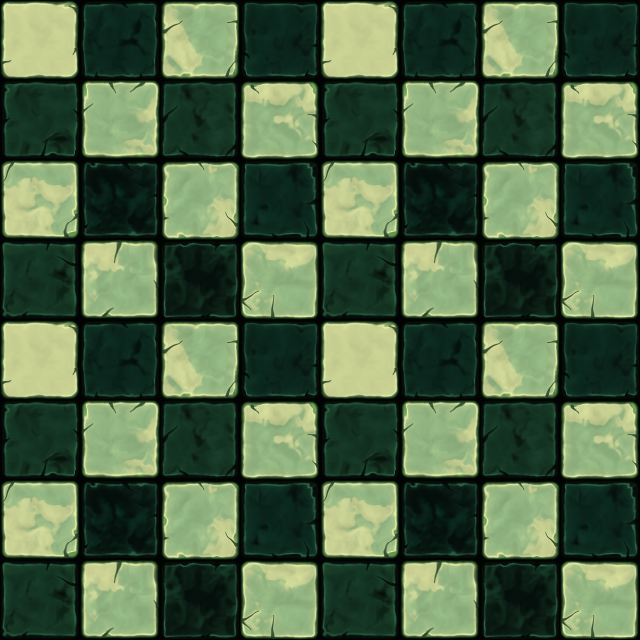
This texture is drawn by a three.js fragment shader. Its source:

```glsl
// Worn checkerboard of pale jade and dark green stone tiles in black joints.
// Each tile is a rounded box with a rough face, lit edge, cracks and marbling;
// a block of tiles repeats, and all noise wraps on that block.
#define TILES 8.0
#define BLOCK 4.0
#define BODY_HALF 0.482
#define FACE_HALF 0.442
#define ROUGHNESS 0.06
#define LINE_WIDTH 0.012
#define SOFT 0.012
#define CREAM_TILE vec2(0.0, 3.0)
#define MINT vec3(0.56, 0.70, 0.50)
#define CREAM vec3(0.78, 0.81, 0.57)
#define TEAL vec3(0.04, 0.15, 0.115)
#define MOSS vec3(0.09, 0.22, 0.14)

varying vec2 vUv;

vec2 hash2(vec2 p) {
  vec3 q = fract((p.xyx + 7.3) * vec3(0.1031, 0.1030, 0.0973));
  q += dot(q, q.yzx + 33.33);
  return fract((q.xx + q.yz) * q.zy);
}

float corner(vec2 cell, vec2 f, vec2 o, float period) {
  return dot(hash2(mod(cell + o, period)) * 2.0 - 1.0, f - o);
}

// Gradient noise on a wrapping lattice
float noise(vec2 p, float period) {
  vec2 c = floor(p), f = fract(p);
  vec2 u = f * f * f * (f * (f * 6.0 - 15.0) + 10.0);
  return mix(
    mix(corner(c, f, vec2(0.0), period), corner(c, f, vec2(1.0, 0.0), period), u.x),
    mix(corner(c, f, vec2(0.0, 1.0), period), corner(c, f, vec2(1.0), period), u.x), u.y);
}

float fbm(vec2 p, float freq) {
  float sum = 0.0, amp = 0.6;
  for (int i = 0; i < 3; i++) {
    sum += amp * noise(p * freq, BLOCK * freq);
    freq *= 2.0;
    amp *= 0.5;
  }
  return sum;
}

float roundBox(vec2 q, float halfSize, float radius) {
  vec2 d = abs(q) - halfSize + radius;
  return length(max(d, 0.0)) + min(max(d.x, d.y), 0.0) - radius;
}

// Distance to tapering cracks that start on the tile's sides
float crackDistance(vec2 q, vec2 id) {
  float dist = 1.0;
  for (int i = 0; i < 3; i++) {
    vec2 place = hash2(id * 5.0 + float(i) * 11.0 + 1.0);
    vec2 shape = hash2(id * 7.0 + float(i) * 13.0 + 2.0);
    float a = floor(place.x * 4.0) * 1.570796;
    vec2 s = mat2(cos(a), sin(a), -sin(a), cos(a)) * q;
    s -= vec2(place.y * 0.8 - 0.4, -0.46);
    vec2 dir = normalize(vec2(shape.x * 2.0 - 1.0, 0.8));
    float len = mix(0.06, 0.28, shape.y * shape.y);
    float t = clamp(dot(s, dir) / len, 0.0, 1.0);
    dist = min(dist, length(s - dir * len * t) - 0.02 * (1.0 - t) * (1.0 - t));
  }
  return dist;
}

void main() {
  vec2 p = vUv * TILES;
  vec2 id = mod(floor(p), BLOCK);
  vec2 rnd = hash2(id + 3.0);
  vec2 q = fract(p) - 0.5 - (rnd - 0.5) * 0.018;
  float pale = mod(id.x + id.y, 2.0);
  vec2 warp = vec2(fbm(p, 3.0), fbm(p + 1.7, 3.0));
  float mottle = fbm(p + 0.3 * warp, 5.0);

  // Tile shapes, negative inside
  float body = roundBox(q + 0.02 * warp, BODY_HALF, 0.085);
  float face = roundBox(q + ROUGHNESS * warp, FACE_HALF, mix(0.025, 0.055, pale));
  face += 0.035 * smoothstep(0.22, 0.48, noise(p * 5.0, BLOCK * 5.0));
  float gap = crackDistance(q + 0.12 * warp, id);
  face = max(face, -gap - 0.012);
  float crack = 1.0 - smoothstep(-0.004, 0.014, gap);
  float inner = exp(min(face, 0.0) * 22.0);
  float line = exp(-face * face / (LINE_WIDTH * LINE_WIDTH));

  // Pale stone: cream clouds drifting over mint from one side
  float plain = 1.0 - step(0.5, distance(id, CREAM_TILE));
  float bias = 0.22 * step(id.x, 0.5) + 0.08 * step(2.5, id.x) - 0.14 + plain;
  float side = 6.2832 * rnd.x;
  float cloud = fbm(p + 0.5 * warp, 2.0) + 0.45 * dot(q, vec2(cos(side), sin(side)));
  float cream = 0.75 * smoothstep(-0.02, 0.07, cloud + bias)
              + 0.25 * smoothstep(-0.2, 0.25, cloud + bias + 0.4 * mottle);
  vec3 paleFace = mix(MINT, CREAM, cream) * (1.0 + mix(0.22, 0.1, plain) * mottle);
  paleFace = mix(paleFace, vec3(0.80, 0.84, 0.58), 0.45 * inner);
  vec3 paleRim = mix(vec3(0.10, 0.22, 0.12), vec3(0.36, 0.50, 0.28),
                     smoothstep(0.0, 0.035, -body)) * (1.0 + 0.8 * mottle);

  // Dark stone: teal or moss with black stains
  float moss = 0.75 * (1.0 - mod(id.x, 2.0)) + 0.8 * warp.x;
  float deep = step(abs(id.x + id.y - 2.0), 0.5) * step(0.5, id.x);
  float stain = smoothstep(-0.02, 0.38, fbm(p + 0.4 * warp, 3.0) + 0.22 * deep);
  vec3 darkFace = mix(TEAL, MOSS, clamp(moss, 0.0, 1.0)) * (1.0 + 0.45 * mottle);
  darkFace = mix(darkFace, vec3(0.01, 0.035, 0.03), 0.85 * stain);
  darkFace += vec3(0.03, 0.07, 0.05) * inner;
  vec3 darkRim = vec3(0.02, 0.055, 0.035);

  // Layers: joint, rim, face, lit edge, cracks
  vec3 color = vec3(0.006, 0.014, 0.010);
  color = mix(color, mix(darkRim, paleRim, pale), 1.0 - smoothstep(-SOFT, SOFT, body));
  color = mix(color, mix(darkFace, paleFace, pale), 1.0 - smoothstep(-SOFT, SOFT, face));
  float lit = line * clamp(mix(0.55, 0.8, pale) + 1.4 * mottle, 0.1, 1.0);
  color = mix(color, mix(vec3(0.20, 0.43, 0.30), vec3(0.90, 0.92, 0.66), pale), lit);
  float onBody = 1.0 - smoothstep(-SOFT, SOFT, body);
  color = mix(color, mix(vec3(0.008, 0.02, 0.015), vec3(0.13, 0.24, 0.13), pale),
              0.85 * crack * onBody);
  gl_FragColor = vec4(color, 1.0);
}
```
